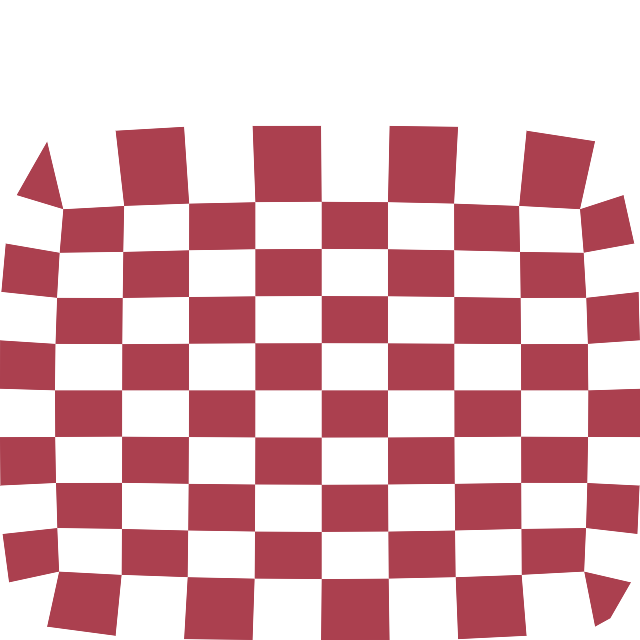
Give the GLSL for this pattern, as a three.js fragment shader.

```glsl
varying vec2 vUv;

// Lattice point of the bulging 10 by 10 board; node runs from -5 to 5 on both axes
vec2 boardNode(vec2 node) {
  float a = node.x / 4.0;
  float b = node.y / 4.0;
  float a2 = a * a;
  float a4 = a2 * a2;
  bool sideRim = abs(node.x) > 4.5;
  bool endRim = abs(node.y) > 4.5;

  // Cut corners
  if (sideRim && endRim) {
    return vec2(0.5017 + 0.452 * sign(a), b > 0.0 ? 0.737 : 0.034);
  }
  // Left and right rims
  if (sideRim) {
    float lean = (b + 0.075) * (b + 0.075);
    return vec2(0.5 + sign(a) * (0.5 - 0.0193 * lean * lean), 0.3926 + 0.3026 * b);
  }
  // Top and bottom rims
  if (endRim) {
    return vec2(0.5017 + 0.4281 * a, b > 0.0 ? 0.8034 - 0.0241 * a4 : 0.0208 * a4);
  }
  // Interior, pinched slightly towards its corners
  float pinch = b > 0.0 ? -0.013 * a4 * a : 0.0047 * a - 0.0112 * a4 * a;
  return vec2(
    0.5026 + 0.4141 * a + 0.0026 * a2 * a + pinch * b * b,
    0.39 + b * (0.2948 - 0.0117 * a2 + 0.0083 * a4 * a4 * (1.0 - b * b)));
}

// Signed distance to the line a-b, positive on its right
float edgeDistance(vec2 p, vec2 a, vec2 b) {
  vec2 along = normalize(b - a);
  return dot(p - a, vec2(along.y, -along.x));
}

// Signed distance to the four-sided cell whose lower left node is given
float cellDistance(vec2 p, vec2 node) {
  vec2 a = boardNode(node);
  vec2 b = boardNode(node + vec2(1.0, 0.0));
  vec2 c = boardNode(node + vec2(1.0, 1.0));
  vec2 d = boardNode(node + vec2(0.0, 1.0));
  return max(max(edgeDistance(p, a, b), edgeDistance(p, b, c)),
             max(edgeDistance(p, c, d), edgeDistance(p, d, a)));
}

void main() {
  // Nearest cell by the undistorted grid; its neighbours absorb the warp
  vec2 nearest = clamp(floor((vUv - vec2(0.5026, 0.39)) / vec2(0.1035, 0.0737)), -4.0, 3.0);

  float nearestEdge = 1.0;
  for (int row = -1; row <= 1; row++) {
    for (int column = -1; column <= 1; column++) {
      vec2 cell = nearest + vec2(float(column), float(row));
      if (mod(cell.x + cell.y, 2.0) > 0.5) {
        nearestEdge = min(nearestEdge, cellDistance(vUv, cell));
      }
    }
  }

  float softness = 0.5 * fwidth(vUv.x);
  float ink = 1.0 - smoothstep(-softness, softness, nearestEdge);
  gl_FragColor = vec4(mix(vec3(1.0), vec3(0.67, 0.25, 0.31), ink), 1.0);
}
```
